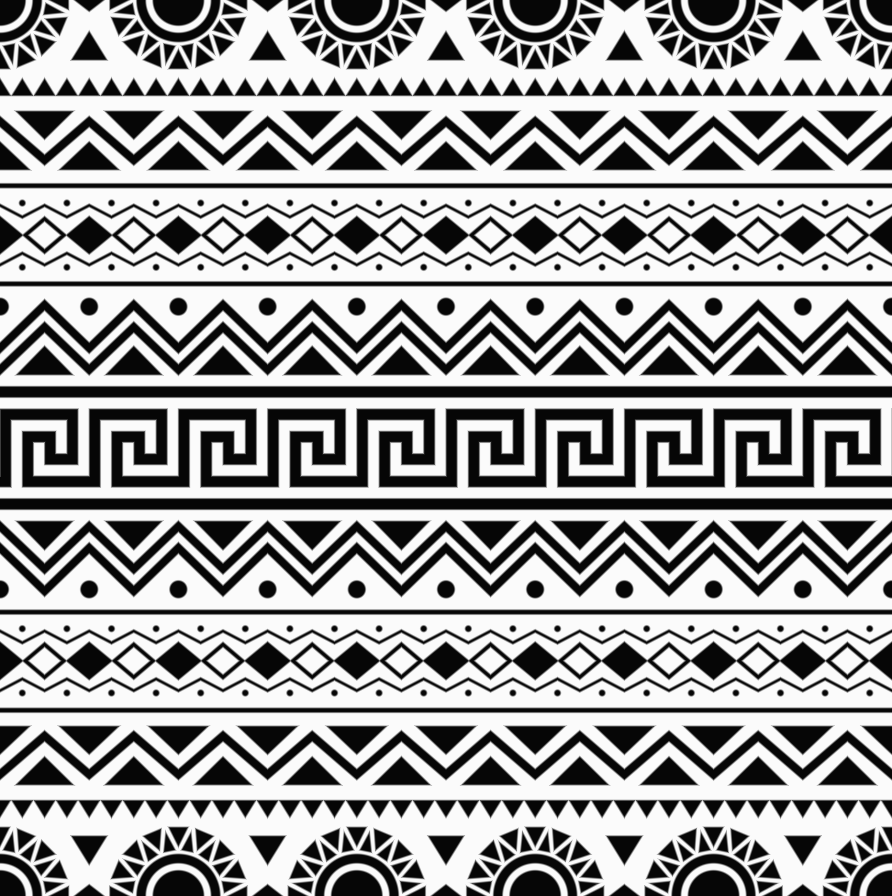
Reproduce this pattern procedurally as a Shadertoy shader.

```glsl
const vec3 INK = vec3(0.025);
const vec3 PAPER = vec3(0.985);
const vec2 DESIGN = vec2(766.0, 767.0);  // layout units across and down
const float REPEATS = 10.0;              // chevrons and keys across
const float PERIOD = DESIGN.x / REPEATS;
const float MIDDLE = DESIGN.y * 0.5;
const float KEY_UNIT = PERIOD / 8.0;     // stroke width of the key
const float KEY_TOP = 33.5;
const float DIAMOND_ROW = 182.2;
const float SUN_RAYS = 16.0;
const float SOFTNESS = 1.1;
const float TAU = 6.2831853;

// Signed offset from the nearest of a row of evenly spaced centres.
float repeatAt(float x, float spacing, float center) {
    return mod(x - center + 0.5 * spacing, spacing) - 0.5 * spacing;
}

float bar(float y, float center, float halfWidth) {
    return abs(y - center) - halfWidth;
}

float box(vec2 p, vec2 lo, vec2 hi) {
    vec2 d = abs(p - 0.5 * (lo + hi)) - 0.5 * (hi - lo);
    return max(d.x, d.y);
}

// Isosceles triangle pointing from its base height to its apex height.
float triangle(vec2 p, float base, float apex, float halfBase) {
    float height = abs(apex - base);
    float y = (p.y - base) * sign(apex - base);
    return max(-y, dot(vec2(abs(p.x), y - height), normalize(vec2(height, halfBase))));
}

float diamond(vec2 p, vec2 radii) {
    return (dot(abs(p), radii.yx) - radii.x * radii.y) / length(radii);
}

// Zigzag at height "near" where x is 0 and "far" half a period away.
float zigzag(vec2 p, float halfPeriod, float near, float far, float halfWidth) {
    float slope = (far - near) / halfPeriod;
    return abs(p.y - near - slope * abs(p.x)) * inversesqrt(1.0 + slope * slope) - halfWidth;
}

// Continuous square spiral, measured in stroke widths.
float greekKey(vec2 p) {
    vec2 q = vec2(mod(p.x / KEY_UNIT + 0.5, 8.0) - 0.5, (KEY_TOP - p.y) / KEY_UNIT);
    float d = box(q, vec2(0, 0), vec2(7, 1));
    d = min(d, box(q, vec2(0, 0), vec2(1, 7)));
    d = min(d, box(q, vec2(6, 0), vec2(7, 5)));
    d = min(d, box(q, vec2(4, 4), vec2(7, 5)));
    d = min(d, box(q, vec2(4, 2), vec2(5, 5)));
    d = min(d, box(q, vec2(2, 2), vec2(5, 3)));
    d = min(d, box(q, vec2(2, 2), vec2(3, 7)));
    d = min(d, box(q, vec2(2, 6), vec2(9, 7)));
    d = min(d, box(q, vec2(-1, 6), vec2(1, 7)));
    return d * KEY_UNIT;
}

// Two nested chevrons with triangles inside and dots outside.
float chevronBand(vec2 peak, vec2 valley) {
    float d = triangle(peak, 62.5, 87.5, 24.5);
    d = min(d, zigzag(peak, 0.5 * PERIOD, 122.5, 85.5, 3.5));
    d = min(d, zigzag(peak, 0.5 * PERIOD, 103.5, 67.0, 3.5));
    return min(d, length(valley - vec2(0.0, 121.0)) - 7.5);
}

// Solid and hollow diamonds between thin zigzags and small dots.
float diamondBand(vec2 peak, vec2 valley) {
    float row = peak.y - DIAMOND_ROW;
    float d = diamond(vec2(valley.x, row), vec2(20.0, 16.5));
    d = min(d, abs(diamond(vec2(peak.x, row), vec2(16.5, 14.0))) - 1.7);
    float halfStep = 0.25 * PERIOD;
    vec2 crest = vec2(repeatAt(peak.x, 2.0 * halfStep, 0.0), abs(row));
    d = min(d, zigzag(crest, halfStep, 25.5, 15.5, 1.2));
    vec2 dip = vec2(repeatAt(peak.x, 2.0 * halfStep, halfStep), abs(row));
    return min(d, length(dip - vec2(0.0, 27.5)) - 2.7);
}

// One chevron with triangles on both sides.
float ribbonBand(vec2 peak, vec2 valley) {
    float d = zigzag(peak, 0.5 * PERIOD, 246.5, 279.5, 3.6);
    d = min(d, triangle(peak, 288.5, 264.0, 25.0));
    return min(d, triangle(valley, 238.0, 262.5, 26.0));
}

float sun(vec2 p) {
    float r = length(p);
    float step = TAU / SUN_RAYS;
    float angle = atan(p.x, p.y);
    float outer = repeatAt(angle, step, 0.0);
    float inner = repeatAt(angle, step, 0.5 * step);
    float d = min(r - 22.0, bar(r, 32.0, 4.0));
    d = min(d, triangle(r * vec2(sin(outer), cos(outer)), 59.0, 42.0, 8.5));
    return min(d, triangle(r * vec2(sin(inner), cos(inner)), 39.0, 56.0, 5.2));
}

float sunBand(vec2 p) {
    float spacing = 2.0 * PERIOD;
    float d = sun(vec2(repeatAt(p.x, spacing, 0.0), MIDDLE - p.y));
    vec2 gap = vec2(repeatAt(p.x, spacing, PERIOD), p.y);
    d = min(d, triangle(gap, 332.0, 357.0, 15.5));
    d = min(d, diamond(gap - vec2(0.0, MIDDLE), vec2(13.0, 10.0)));
    vec2 tooth = vec2(repeatAt(p.x, 0.25 * PERIOD, 0.0), p.y);
    return min(d, triangle(tooth, 301.5, 316.5, 9.3));
}

void mainImage(out vec4 fragColor, in vec2 fragCoord) {
    vec2 p = fragCoord / iResolution.xy * DESIGN - vec2(0.0, MIDDLE);
    float d = greekKey(p);

    // Bands mirror above and below the key.
    p.y = abs(p.y);
    vec2 peak = vec2(repeatAt(p.x, PERIOD, 0.5 * PERIOD), p.y);
    vec2 valley = vec2(repeatAt(p.x, PERIOD, 0.0), p.y);
    d = min(d, bar(p.y, 48.0, 4.8));
    d = min(d, min(bar(p.y, 140.5, 2.0), bar(p.y, 224.5, 2.0)));
    d = min(d, min(chevronBand(peak, valley), diamondBand(peak, valley)));
    d = min(d, min(ribbonBand(peak, valley), sunBand(p)));

    float edge = max(SOFTNESS, 0.75 * DESIGN.y / iResolution.y);
    fragColor = vec4(mix(INK, PAPER, smoothstep(-edge, edge, d)), 1.0);
}
```
